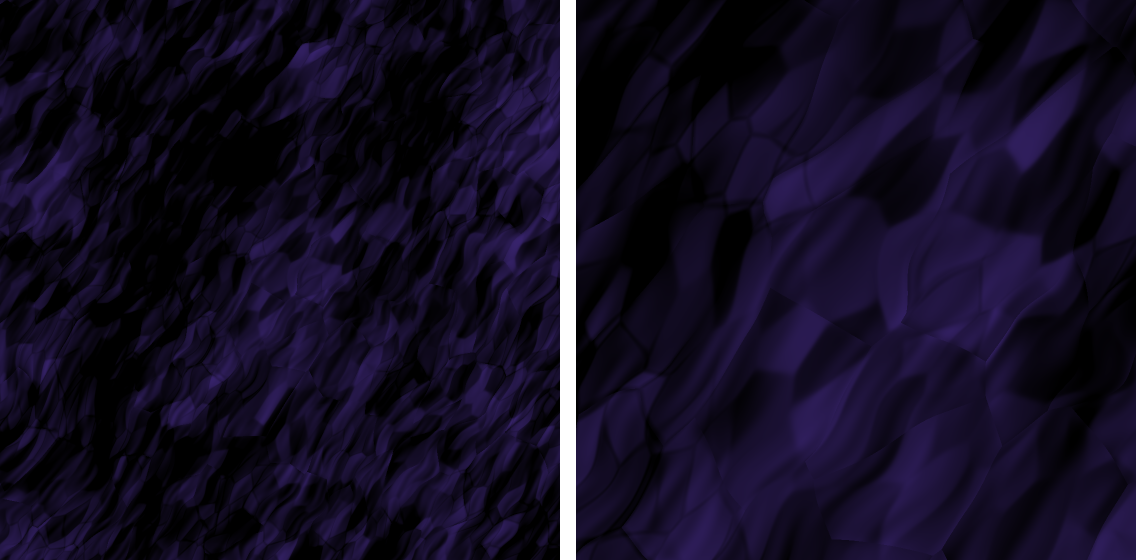
Left: the whole. Right: its middle third, enlarged.
Reproduce this texture procedurally as a Shadertoy shader.

```glsl
// Dark violet fractured crystal: slanted, stretched shards with thin cracks.
// Soft Voronoi cells in two sizes are overlaid with fine streak noise, then
// lit by broad patches and a diagonal central glow; 2x2 samples smooth edges.

const vec3 VIOLET = vec3(0.22, 0.14, 0.43);
const vec2 GRAIN_DIR = vec2(0.53, 0.848);
const float MEAN_TONE = 0.265;

float hash1(vec2 p) {
    vec3 q = fract(p.xyx * 0.1031);
    q += dot(q, q.yzx + 33.33);
    return fract((q.x + q.y) * q.z);
}

vec2 hash2(vec2 p) {
    vec3 q = fract(p.xyx * vec3(0.1031, 0.1030, 0.0973));
    q += dot(q, q.yzx + 33.33);
    return fract((q.xx + q.yz) * q.zy);
}

float valueNoise(vec2 p) {
    vec2 cell = floor(p);
    vec2 f = fract(p);
    f = f * f * (3.0 - 2.0 * f);
    float low = mix(hash1(cell), hash1(cell + vec2(1, 0)), f.x);
    float high = mix(hash1(cell + vec2(0, 1)), hash1(cell + vec2(1, 1)), f.x);
    return mix(low, high, f.y);
}

vec2 warp(vec2 p, float scale, float amount) {
    vec2 offset = vec2(valueNoise(p * scale + 3.7), valueNoise(p * scale + 41.3));
    return p + amount * (offset - 0.5);
}

// Voronoi shards: x = softly blended tone, y = gap to the border, z = cell id
vec3 shards(vec2 p, float seed) {
    vec2 base = floor(p);
    float nearest = 8.0, second = 8.0, id = 0.0;
    float toneSum = 0.0, weightSum = 0.0;
    for (int y = -1; y <= 1; y++) {
        for (int x = -1; x <= 1; x++) {
            vec2 cell = base + vec2(x, y);
            vec2 toPoint = cell + hash2(cell + seed) - p;
            float d = length(toPoint);
            float value = hash1(cell + seed + 71.0);
            // each facet is shaded by its own slight tilt
            vec2 tilt = hash2(cell + seed + 19.0) - 0.5;
            float weight = exp(-22.0 * d);
            toneSum += weight * (value + 0.5 * dot(tilt, toPoint));
            weightSum += weight;
            if (d < nearest) {
                second = nearest;
                nearest = d;
                id = value;
            } else {
                second = min(second, d);
            }
        }
    }
    return vec3(toneSum / max(weightSum, 1e-20), second - nearest, id);
}

// Long fibres running along the y axis, in two widths
float streaks(vec2 p) {
    float wide = valueNoise(p * vec2(55.0, 9.0));
    float fine = valueNoise(p * vec2(130.0, 18.0) + 13.0);
    return 0.5 * (wide + fine);
}

float crack(float gap, float width) {
    return 1.0 - smoothstep(0.0, width, gap);
}

float crystalTone(vec2 uv) {
    // x runs across the grain, y along it
    vec2 across = vec2(GRAIN_DIR.y, -GRAIN_DIR.x);
    vec2 grain = vec2(dot(uv, across), dot(uv, GRAIN_DIR));
    vec2 bent = warp(warp(grain, 6.0, 0.035), 24.0, 0.014);

    vec3 large = shards(bent * vec2(21.0, 9.0), 5.0);
    vec3 small = shards(bent * vec2(48.0, 19.0), 37.0);

    // fibres shift and lean a little from one shard to the next
    vec2 fibre = bent + vec2(0.08 * (large.z - 0.5) * bent.y, 0.3 * large.z);
    float broad = valueNoise(warp(grain, 9.0, 0.08) * vec2(6.0, 3.5) + 8.0);

    vec2 fromCentre = (grain - vec2(dot(vec2(0.53, 0.5), across),
                                    dot(vec2(0.53, 0.5), GRAIN_DIR)));
    float glow = exp(-dot(fromCentre * vec2(8.0, 3.5), fromCentre * vec2(8.0, 3.5)));

    float tone = MEAN_TONE;
    tone += 0.52 * (broad - 0.5);
    tone += 0.36 * (large.x - 0.5);
    tone += 0.46 * (small.x - 0.5);
    tone += mix(0.85, 0.5, glow) * (streaks(fibre) - 0.5);
    tone += 0.24 * glow;

    // cracks appear only in scattered regions
    float broken = smoothstep(0.35, 0.7, valueNoise(grain * 14.0 + 55.0));
    tone -= 0.16 * broken * crack(large.y, 0.07);
    tone -= 0.13 * broken * crack(small.y, 0.13);
    return clamp(tone, 0.0, 1.1);
}

void mainImage(out vec4 fragColor, in vec2 fragCoord) {
    float tone = 0.0;
    for (int i = 0; i < 4; i++) {
        vec2 subPixel = vec2(i % 2, i / 2) * 0.5 - 0.25;
        tone += 0.25 * crystalTone((fragCoord + subPixel) / iResolution.y);
    }
    fragColor = vec4(VIOLET * tone, 1.0);
}
```
